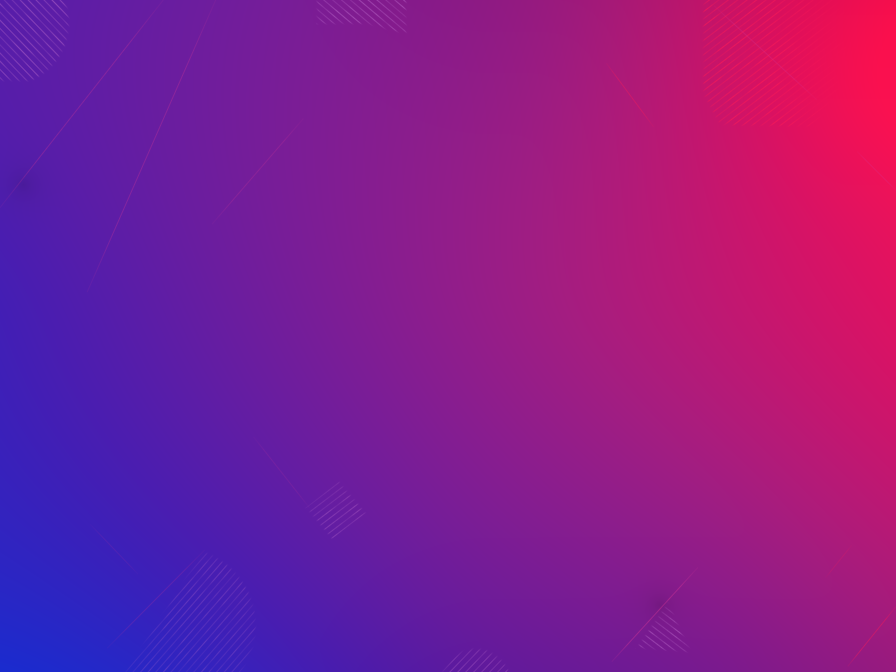
Reproduce this background procedurally as a Shadertoy shader.

```glsl
const float TAU = 6.2831853;

// Hash from products and fractions only
float hash(vec2 cell) {
    vec3 q = fract(cell.xyx * vec3(0.1031, 0.103, 0.0973));
    q += dot(q, q.yzx + 33.33);
    return fract((q.x + q.y) * q.z);
}

float noise(vec2 p) {
    vec2 cell = floor(p);
    vec2 f = smoothstep(0.0, 1.0, fract(p));
    vec2 right = vec2(1.0, 0.0);
    return mix(mix(hash(cell), hash(cell + right), f.x),
               mix(hash(cell + right.yx), hash(cell + 1.0), f.x), f.y);
}

// Diagonal blue-to-red ramp, with a hot upper right corner
vec3 backdrop(vec2 uv) {
    float heat = 0.25 + 0.61 * uv.x + 0.23 * (uv.y - 0.5);
    heat -= 0.085 * pow(2.0 * uv.y - 1.0, 2.0);
    vec2 corner = uv - vec2(1.0, 0.9);
    heat += 0.1 * exp(-dot(corner, corner) / 0.04);
    float top = smoothstep(0.5, 1.0, uv.y);
    float bottom = 1.0 - smoothstep(0.0, 0.6, uv.y);
    heat += top * (0.06 * exp(-uv.x * 6.0) - 0.06 * exp(-pow((uv.x - 0.6) / 0.25, 2.0)));
    heat += bottom * (0.05 * exp(-uv.x * 8.0) - 0.065 * smoothstep(0.45, 0.85, uv.x));
    heat = clamp(heat, 0.08, 0.98);

    float cold = 1.0 - smoothstep(0.05, 0.3, heat);
    float green = 0.115 + 0.06 * cold - 0.045 * smoothstep(0.6, 0.9, heat);
    float blue = 0.845 - 0.53 * heat + 0.02 * cold;
    float edge = pow(abs(2.0 * uv.y - 1.0), 3.0) * smoothstep(0.25, 0.55, uv.x);
    return vec3(heat, green - 0.015 * edge, blue - 0.035 * edge);
}

// Thin line from a to b that fades at both ends
float stroke(vec2 p, vec2 a, vec2 b, float pixel) {
    vec2 ab = b - a;
    float along = clamp(dot(p - a, ab) / dot(ab, ab), 0.0, 1.0);
    float dist = length(p - a - ab * along);
    float fade = smoothstep(0.0, 0.25, along) * smoothstep(0.0, 0.25, 1.0 - along);
    return clamp((0.0007 - dist) / pixel + 0.5, 0.0, 1.0) * (0.3 + 0.7 * fade);
}

// Distance to a regular polygon; radius reaches the middle of each side
float polygon(vec2 p, float radius, float sides, float turn) {
    float sector = TAU / sides;
    float angle = atan(p.y, p.x) - turn;
    return cos(floor(0.5 + angle / sector) * sector - angle) * length(p) - radius;
}

// Parallel lines across a shape, worn unevenly along their length
float hatch(vec2 p, float shape, float tilt, float pixel) {
    const float gap = 0.0085;
    vec2 q = vec2(dot(p, vec2(cos(tilt), sin(tilt))), dot(p, vec2(-sin(tilt), cos(tilt))));
    float dist = abs(fract(q.y / gap) - 0.5) * gap;
    float line = clamp((0.0008 - dist) / pixel + 0.5, 0.0, 1.0);
    float wear = 0.4 + 0.75 * noise(vec2(q.x * 60.0, floor(q.y / gap)));
    return line * wear * (1.0 - smoothstep(-0.003, 0.003, shape));
}

void mainImage(out vec4 fragColor, in vec2 fragCoord) {
    vec2 uv = fragCoord / iResolution.xy;
    vec2 p = uv * vec2(4.0 / 3.0, 1.0);
    float pixel = 1.0 / iResolution.y;
    vec3 color = backdrop(uv);

    // Soft shadows beside two of the strokes
    color *= 1.0 - 0.1 * exp(-length(p - vec2(0.035, 0.725)) / 0.02);
    color *= 1.0 - 0.1 * exp(-length(p - vec2(0.982, 0.1)) / 0.018);

    // Hatched patches along the top
    float topLeft = max(length(p - vec2(0.01, 0.965)) - 0.092, 0.88 - p.y);
    float topMiddle = max(abs(p.x - 0.538) - 0.066, 0.965 - 0.25 * max(p.x - 0.545, 0.0) - p.y);
    float topRight = max(polygon(p - vec2(1.145, 0.935), 0.122, 6.0, 0.5), 1.047 - p.x);
    topRight = max(topRight, 0.81 - p.y);
    float pale = 0.42 * hatch(p, topLeft, -0.8, pixel);
    pale += 0.45 * hatch(p, topMiddle, -0.7, pixel);
    float red = 0.6 * hatch(p, topRight, 0.65, pixel) * (1.0 - smoothstep(1.14, 1.27, p.x));

    // Hatched patches along the bottom
    float diamond = polygon(p - vec2(0.5, 0.24), 0.031, 4.0, 0.7);
    float fan = max(length(p - vec2(0.265, 0.07)) - 0.115,
                    dot(p - vec2(0.304, 0.181), vec2(-0.84, 0.54)));
    float dome = length(p - vec2(0.708, -0.018)) - 0.052;
    float triangle = polygon(p - vec2(0.99, 0.056), 0.023, 3.0, -1.65);
    pale += 0.33 * hatch(p, diamond, 0.65, pixel);
    pale += 0.24 * hatch(p, fan, 0.85, pixel);
    pale += 0.33 * hatch(p, dome, 0.8, pixel);
    pale += 0.45 * hatch(p, triangle, -0.65, pixel);

    // Strokes on the cool side
    float pink = 0.32 * stroke(p, vec2(0.0, 0.691), vec2(0.243, 1.0), pixel);
    pink += 0.32 * stroke(p, vec2(0.13, 0.566), vec2(0.321, 1.0), pixel);
    pink += 0.24 * stroke(p, vec2(0.316, 0.667), vec2(0.451, 0.823), pixel);
    pink += 0.15 * stroke(p, vec2(0.378, 0.349), vec2(0.46, 0.245), pixel);
    pink += 0.13 * stroke(p, vec2(0.135, 0.219), vec2(0.205, 0.146), pixel);
    pink += 0.2 * stroke(p, vec2(0.16, 0.036), vec2(0.304, 0.181), pixel);
    pink += 0.45 * stroke(p, vec2(0.911, 0.016), vec2(1.038, 0.155), pixel);

    // Strokes on the warm side
    red += 0.4 * stroke(p, vec2(0.903, 0.905), vec2(0.972, 0.812), pixel);
    red += 0.45 * stroke(p, vec2(1.262, 0.009), vec2(1.333, 0.097), pixel);
    red += 0.2 * stroke(p, vec2(1.229, 0.141), vec2(1.267, 0.188), pixel);
    pink += 0.3 * stroke(p, vec2(1.063, 0.991), vec2(1.215, 0.852), pixel);
    pink += 0.3 * stroke(p, vec2(1.276, 0.774), vec2(1.333, 0.717), pixel);

    color = mix(color, vec3(0.98, 0.1, 0.34), min(red, 1.0));
    color = mix(color, vec3(0.83, 0.2, 0.58), min(pink, 1.0));
    color = mix(color, vec3(0.74, 0.42, 0.8), min(pale, 1.0));
    fragColor = vec4(color, 1.0);
}
```
